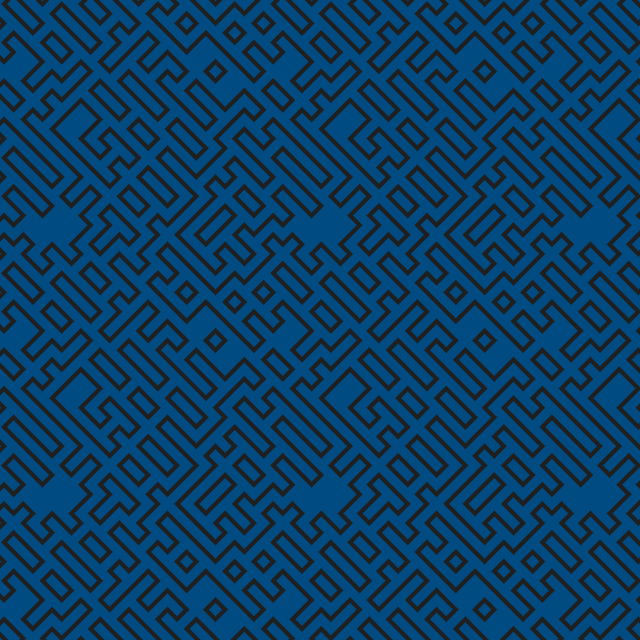
Reproduce this pattern procedurally as a WebGL 2 fragment shader.

```glsl
#version 300 es
precision highp float;
// Repeating diagonal maze of closed dark outlines on flat blue.

uniform vec2 u_resolution;
out vec4 outColor;

const vec3 BLUE = vec3(0.0, 0.30, 0.51);
const vec3 CHARCOAL = vec3(0.12);
const float REPEATS = 2.378;      // tiles across and down the canvas
const float STEPS = 28.0;         // half-diagonals of a cell per tile
const vec2 OFFSET = vec2(1.42, 0.16);
const float HALF_LINE = 0.155;    // in cell sides
const float FLIP_CHANCE = 0.17;
const float JOIN_CHANCE = 0.32;
const float FILL_CHANCE = 0.10;

float hash(vec2 p) {
    return fract(sin(dot(p, vec2(127.1, 311.7))) * 43758.5453);
}

// Random value of a diagonal cell, the same in every tile.
float cellRandom(vec2 cell, float seed) {
    vec2 upright = vec2(cell.x - cell.y, cell.x + cell.y);
    return hash(mod(upright, STEPS) + seed);
}

float flipped(vec2 cell, float chance) {
    return step(cellRandom(cell, 3.7), chance);
}

// 1 inside an outline, 0 in the corridors. Even cells alternate with rare
// flips; odd cells are free only where their neighbours agree, so that
// outlines never cross or branch.
float baseState(vec2 cell) {
    float stripe = mod(cell.x, 2.0);
    if (mod(cell.x + cell.y, 2.0) < 0.5) {
        return mod(stripe + flipped(cell, FLIP_CHANCE), 2.0);
    }
    vec2 e = vec2(1.0, 0.0);
    float flips = flipped(cell + e.xy, FLIP_CHANCE) + flipped(cell - e.xy, FLIP_CHANCE)
                + flipped(cell + e.yx, FLIP_CHANCE) + flipped(cell - e.yx, FLIP_CHANCE);
    bool isFree = flips < 0.5 || flips > 3.5;
    return isFree ? step(cellRandom(cell, 11.3), JOIN_CHANCE) : stripe;
}

// Fills a few dead ends to leave broad notched shapes.
float cellState(vec2 cell) {
    float state = baseState(cell);
    if (state > 0.5 || cellRandom(cell, 23.9) > FILL_CHANCE) return state;
    vec2 e = vec2(1.0, 0.0);
    float around = baseState(cell + e.xy) + baseState(cell - e.xy)
                 + baseState(cell + e.yx) + baseState(cell - e.yx);
    return step(2.5, around);
}

// Distance to the nearest outline, with mitred corners.
float outlineDistance(vec2 p) {
    vec2 cell = floor(p + 0.5);
    vec2 local = p - cell;
    vec2 side = vec2(local.x < 0.0 ? -1.0 : 1.0, local.y < 0.0 ? -1.0 : 1.0);
    vec2 gap = 0.5 - abs(local);

    float here = cellState(cell);
    float beside = cellState(cell + vec2(side.x, 0.0));
    float above = cellState(cell + vec2(0.0, side.y));
    float corner = cellState(cell + side);

    float d = 1.0;
    if (here != beside) d = min(d, gap.x);
    if (here != above) d = min(d, gap.y);
    if (corner != beside || corner != above) d = min(d, max(gap.x, gap.y));
    return d;
}

void main() {
    float size = min(u_resolution.x, u_resolution.y);
    vec2 upright = gl_FragCoord.xy / size * REPEATS * STEPS - OFFSET;

    // Turn by 45 degrees into cell coordinates.
    vec2 p = 0.5 * vec2(upright.x + upright.y, upright.y - upright.x);

    float pixel = REPEATS * STEPS * 0.7071 / size;
    float d = outlineDistance(p) - HALF_LINE;
    float line = 1.0 - smoothstep(-0.65 * pixel, 0.65 * pixel, d);
    outColor = vec4(mix(BLUE, CHARCOAL, line), 1.0);
}
```
